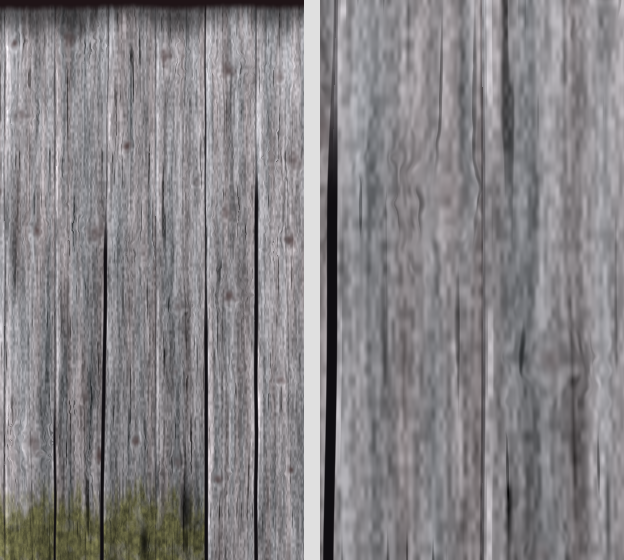
Left: the whole. Right: its middle third, enlarged.
A Shadertoy shader for this texture:

```glsl
// Weathered grey plank wall with dark gaps, knots, a shaded top and mossy feet.

float hash(vec2 p) {
    vec3 q = fract(p.xyx * 0.1031);
    q += dot(q, q.yzx + 33.33);
    return fract((q.x + q.y) * q.z);
}

float noise(vec2 p) {
    vec2 i = floor(p), f = fract(p);
    f = f * f * (3.0 - 2.0 * f);
    return mix(mix(hash(i), hash(i + vec2(1, 0)), f.x),
               mix(hash(i + vec2(0, 1)), hash(i + vec2(1, 1)), f.x), f.y);
}

float fbm(vec2 p) {
    float sum = 0.0, amp = 0.5;
    for (int i = 0; i < 4; i++) {
        sum += amp * noise(p);
        p = p * 2.03 + 17.1;
        amp *= 0.5;
    }
    return sum / 0.9375;
}

// Soft line profile around zero, with one pixel of smoothing.
float line(float d, float halfWidth, float px) {
    return 1.0 - smoothstep(halfWidth - px, halfWidth + px, abs(d));
}

void mainImage(out vec4 fragColor, in vec2 fragCoord) {
    vec2 uv = fragCoord / iResolution.xy;
    float px = 0.7 / iResolution.x;
    const float pitch = 0.1655;

    // Nearest seam, its lean, and the board on this side of it
    float seam = clamp(floor((uv.x - 0.015) / pitch + 0.5), 0.0, 6.0);
    float lean = seam == 2.0 ? 0.024 : seam == 4.0 ? -0.004 : 0.0;
    float d = uv.x - 0.015 - seam * pitch - lean * (uv.y - 0.5);
    d += 0.003 * (noise(vec2(seam * 9.0, uv.y * 9.0)) - 0.5);
    float board = d < 0.0 ? seam - 1.0 : seam;

    // Knots bend the grain around them
    float knot = 0.0, halo = 0.0, bend = 0.0;
    for (int i = 0; i < 5; i++) {
        vec2 id = vec2(board + 3.0, float(i) * 5.0 + 2.0);
        vec2 c = vec2(0.015 + pitch * (board + 0.08 + 0.84 * hash(id)),
                      (float(i) + hash(id + 13.0)) / 5.0);
        vec2 q = (uv - c) * vec2(0.544, 1.0);
        float r = length(q * vec2(1.0, 0.8)) / mix(0.004, 0.010, hash(id + 31.0));
        r *= 0.6 + 0.8 * noise(uv * vec2(80, 110));
        knot += exp(-r * r) * mix(0.1, 0.85, hash(id + 47.0));
        halo += exp(-(r - 1.8) * (r - 1.8) * 2.0) * smoothstep(0.0, 0.008, -q.y);
        bend += q.x * exp(-r * r * 0.12);
    }

    // Grain from broad bands down to fine fibres and saw flecks
    vec2 g = vec2(uv.x - bend * 0.7 + 0.008 * noise(vec2(board * 5.0, uv.y * 4.0)),
                  uv.y + board * 7.3 + 20.0);
    float tone = 0.555 + 0.05 * (hash(vec2(board + 5.0, 8.0)) - 0.5);
    tone += 0.24 * (fbm(g * vec2(20, 3)) - 0.5);
    tone += 0.14 * (noise(g * vec2(75, 5)) - 0.5);
    tone += 0.19 * (noise(g * vec2(170, 18)) - 0.5);
    tone += 0.17 * (noise(g * vec2(230, 150)) - 0.5);
    tone -= 0.12 * smoothstep(0.65, 0.95, noise(g * vec2(48, 3.5)));
    tone -= 0.22 * smoothstep(0.82, 0.97, noise(g * vec2(140, 14)));
    tone += 0.10 * (uv.y - 0.45) + 0.16 * (abs(uv.x - 0.5) - 0.25);

    // Pale worn edges, strongest on the right of a seam, with a bright rim
    float wear = smoothstep(0.25, 0.65, noise(vec2(seam * 7.0, uv.y * 8.0)) + 0.3 * uv.y);
    float edge = d > 0.0 ? 1.0 - smoothstep(0.016, 0.028, d)
                         : 0.5 - 0.5 * smoothstep(0.004, 0.014, -d);
    tone += 0.09 * edge * wear;
    tone += 0.15 * line(d - 0.008, 0.003, px) * smoothstep(0.3, 0.6, noise(vec2(seam * 3.0, uv.y * 22.0)));

    // One faint lengthwise split in each board
    float split = uv.x - 0.015 - pitch * (board + 0.35 + 0.4 * hash(vec2(board + 2.0, 19.0)));
    split += 0.016 * (noise(vec2(board * 3.0, uv.y * 3.0)) - 0.5);
    tone -= 0.15 * line(split, 0.0018, 0.003) * smoothstep(0.4, 0.7, noise(vec2(board, uv.y * 9.0)));

    // Uneven rust streaks running down from two rows of nails
    for (int i = 0; i < 2; i++) {
        vec2 id = vec2(board + 4.0, float(i) * 3.0 + seam);
        float drop = 0.72 - 0.35 * float(i) + 0.03 * hash(id) - uv.y;
        float run = smoothstep(0.0, 0.015, drop) * (1.0 - smoothstep(0.0, 0.03 + 0.07 * hash(id + 5.0), drop));
        float off = abs(d) - 0.010 - 0.020 * hash(id + 9.0);
        tone -= 0.5 * hash(id + 21.0) * run * line(off, 0.002, 0.004);
    }

    vec3 col = tone * vec3(1.0, 0.98, 1.005);
    col += vec3(0.04, 0.0, -0.01) * (noise(g * vec2(60, 5) + 9.0) - 0.5);
    col += 0.06 * min(halo, 1.0);
    col = mix(col, vec3(0.30, 0.23, 0.23), min(knot, 0.8));

    // Damp stains and moss on the feet of the left four boards
    float stain = exp(-pow((uv.x - 0.6) / 0.035, 2.0) - pow((uv.y - 0.09) / 0.05, 2.0))
                + exp(-pow((uv.x - 0.475) / 0.012, 2.0) - pow((uv.y - 0.03) / 0.03, 2.0));
    float mossTop = 0.075 + 0.05 * noise(vec2(uv.x * 28.0, 3.0)) + 0.05 * noise(uv * vec2(110, 35));
    float moss = (1.0 - smoothstep(mossTop - 0.06, mossTop + 0.015, uv.y)) * step(board, 3.5);
    moss *= 0.6 + 0.4 * smoothstep(0.25, 0.55, fbm(uv * vec2(40, 50)));
    vec3 mossColor = vec3(0.385, 0.38, 0.23) * (0.3 + 1.2 * tone) * (0.6 + 0.8 * fbm(uv * vec2(70, 90)));
    col = mix(col, mossColor, 0.9 * moss);
    col *= 1.0 - 0.7 * min(stain, 1.0) * smoothstep(0.2, 0.65, noise(g * vec2(70, 8)));

    // Gaps between boards: faint hairlines that open below a height set per seam
    float[7] openTop = float[7](-1.0, 0.33, 0.66, -1.0, 0.52, 0.75, -1.0);
    float top = openTop[int(seam)];
    float open = 1.0 - smoothstep(top - 0.12, top, uv.y);
    float halfGap = mix(0.0022, seam < 1.5 ? 0.0035 : 0.0056, open);
    float hairline = 0.15 + 0.4 * noise(vec2(seam * 5.0, uv.y * 14.0));
    float depth = max(open, seam == 4.0 ? 0.85 : hairline);
    col = mix(col, vec3(0.06, 0.05, 0.065), depth * line(d, halfGap, 1.3 * px));

    // Ragged shadow under the eave
    float rag = 0.045 * noise(vec2(uv.x * 16.0, 2.0)) + 0.02 * noise(uv * vec2(90, 20));
    col *= 1.0 - 0.5 * smoothstep(0.94, 1.0, uv.y + rag - 0.025);
    col = mix(col, vec3(0.12, 0.08, 0.09), smoothstep(0.984, 1.0, uv.y + 0.15 * rag));

    fragColor = vec4(clamp(col, 0.0, 1.0), 1.0);
}
```
